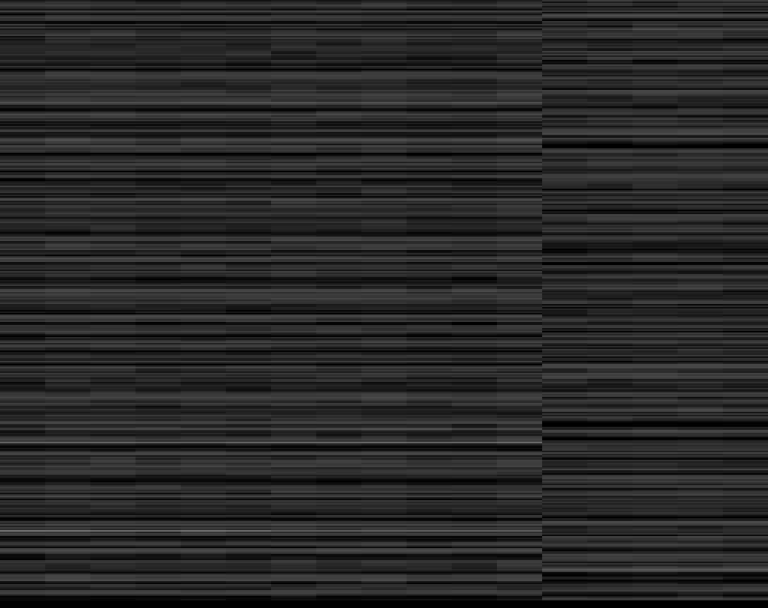
A WebGL 1 fragment shader for this texture:

```glsl
precision highp float;

uniform vec2 u_resolution;

// Layout
const vec2 GRID = vec2(17.0, 406.0);   // columns and thin rows
const float BREAK_COLUMN = 12.0;       // streaks change completely here
const float SECTION_COLUMNS = 6.0;     // streaks drift a little per section
const float MARGIN = 0.0125;           // black strip along the bottom

// Tone
const float MEAN_TONE = 0.161;
const float COLUMN_TONE = 0.024;
const float KNEE_TONE = 0.23;          // brighter greys are compressed
const float KNEE_SLOPE = 0.5;
const float GLINT_TONE = 0.4;
const float GLINT_RARITY = 75.0;

// Streaks: x = cycles per row, y = amplitude
const vec2 THIN_STREAK = vec2(1.37, 0.25);
const vec2 FINE_STREAK = vec2(0.59, 0.34);
const vec2 MID_STREAK = vec2(0.23, 0.38);
const vec2 BROAD_STREAK = vec2(0.097, 0.2);
const vec2 SECTION_STREAK = vec2(0.31, 0.1);
const vec2 COLUMN_BAND = vec2(0.13, 0.11);
const vec2 COLUMN_GRAIN = vec2(0.71, 0.055);

float hash(vec2 p) {
  return fract(sin(dot(p, vec2(127.1, 311.7))) * 43758.5453);
}

// One-dimensional gradient noise, a separate track for each seed
float gradientNoise(float x, float seed) {
  float i = floor(x);
  float f = x - i;
  float g0 = hash(vec2(i, seed)) * 2.0 - 1.0;
  float g1 = hash(vec2(i + 1.0, seed)) * 2.0 - 1.0;
  float u = f * f * f * (f * (f * 6.0 - 15.0) + 10.0);
  return mix(g0 * f, g1 * (f - 1.0), u);
}

float streak(float row, vec2 shape, float seed) {
  float phase = hash(vec2(seed, 7.0));
  return shape.y * gradientNoise(row * shape.x + phase, seed);
}

// Brightness of one grid cell
float cellTone(vec2 cell) {
  float column = cell.x;
  float row = cell.y;
  float side = step(BREAK_COLUMN, column);
  float section = floor(column / SECTION_COLUMNS);

  // Streaks shared by all columns on one side of the break
  float tone = MEAN_TONE;
  tone += streak(row, THIN_STREAK, 15.0 + side);
  tone += streak(row, FINE_STREAK, 11.0 + side);
  tone += streak(row, MID_STREAK, 21.0 + side);
  tone += streak(row, BROAD_STREAK, 31.0 + side);

  // Variation by section and by column
  tone += streak(row, SECTION_STREAK, 41.0 + section);
  tone += streak(row, COLUMN_BAND, 61.0 + column);
  tone += streak(row, COLUMN_GRAIN, 91.0 + column);
  tone += COLUMN_TONE * (hash(vec2(column, 3.0)) - 0.5);

  // Compress the bright end so that most greys stay even
  tone = min(tone, KNEE_TONE + (tone - KNEE_TONE) * KNEE_SLOPE);

  // Rare bright lines, weaker in some sections
  float glint = pow(hash(vec2(row, 131.0 + side)), GLINT_RARITY);
  float strength = mix(0.5, 1.0, hash(vec2(section, row + 0.5)));
  return clamp(max(tone, 0.0) + GLINT_TONE * glint * strength, 0.0, 1.0);
}

void main() {
  vec2 uv = gl_FragCoord.xy / u_resolution;

  // Blend neighbouring cells over one pixel at their shared edges
  vec2 p = uv * GRID - 0.5;
  vec2 cell = floor(p);
  vec2 blend = clamp((fract(p) - 0.5) * u_resolution / GRID + 0.5, 0.0, 1.0);
  vec2 right = vec2(1.0, 0.0);
  vec2 up = vec2(0.0, 1.0);
  float lower = mix(cellTone(cell), cellTone(cell + right), blend.x);
  float upper = mix(cellTone(cell + up), cellTone(cell + right + up), blend.x);
  float tone = mix(lower, upper, blend.y);

  // Black bottom strip
  tone *= clamp((uv.y - MARGIN) * u_resolution.y + 0.5, 0.0, 1.0);
  gl_FragColor = vec4(vec3(tone), 1.0);
}
```
